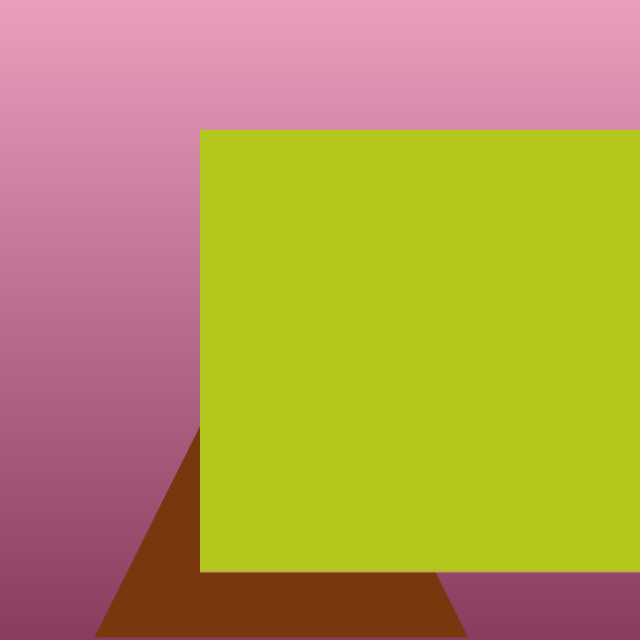
This background is drawn by a WebGL 2 fragment shader. Its source:

```glsl
#version 300 es
precision highp float;
// A lime panel in front of a brown triangle on a pink to plum gradient.
uniform vec2 u_resolution;
out vec4 outColor;

// Coverage of a signed distance, softened over one pixel
float fill(float dist) {
    return clamp(0.5 - dist * u_resolution.y, 0.0, 1.0);
}

float boxDistance(vec2 p, vec2 low, vec2 high) {
    vec2 d = max(low - p, p - high);
    return length(max(d, 0.0)) + min(max(d.x, d.y), 0.0);
}

// Upright triangle whose sides rise two units for each unit across
float triangleDistance(vec2 p, vec2 apex, float base) {
    float side = (2.0 * abs(p.x - apex.x) + p.y - apex.y) / sqrt(5.0);
    return max(side, base - p.y);
}

void main() {
    vec2 p = gl_FragCoord.xy / u_resolution;

    // Vertical gradient
    vec3 color = mix(vec3(0.535, 0.235, 0.37), vec3(0.92, 0.62, 0.745), p.y);

    // Triangle, partly hidden by the panel
    float triangle = triangleDistance(p, vec2(0.4395, 0.588), 0.004);
    color = mix(color, vec3(0.475, 0.215, 0.05), fill(triangle));

    // Panel running off the right side, with a thin tan lower rim
    float panel = boxDistance(p, vec2(0.3125, 0.1055), vec2(1.1, 0.797));
    vec3 panelColor = mix(vec3(0.698, 0.776, 0.106), vec3(0.76, 0.64, 0.32), fill(p.y - 0.1085));
    color = mix(color, panelColor, fill(panel));

    outColor = vec4(color, 1.0);
}
```
